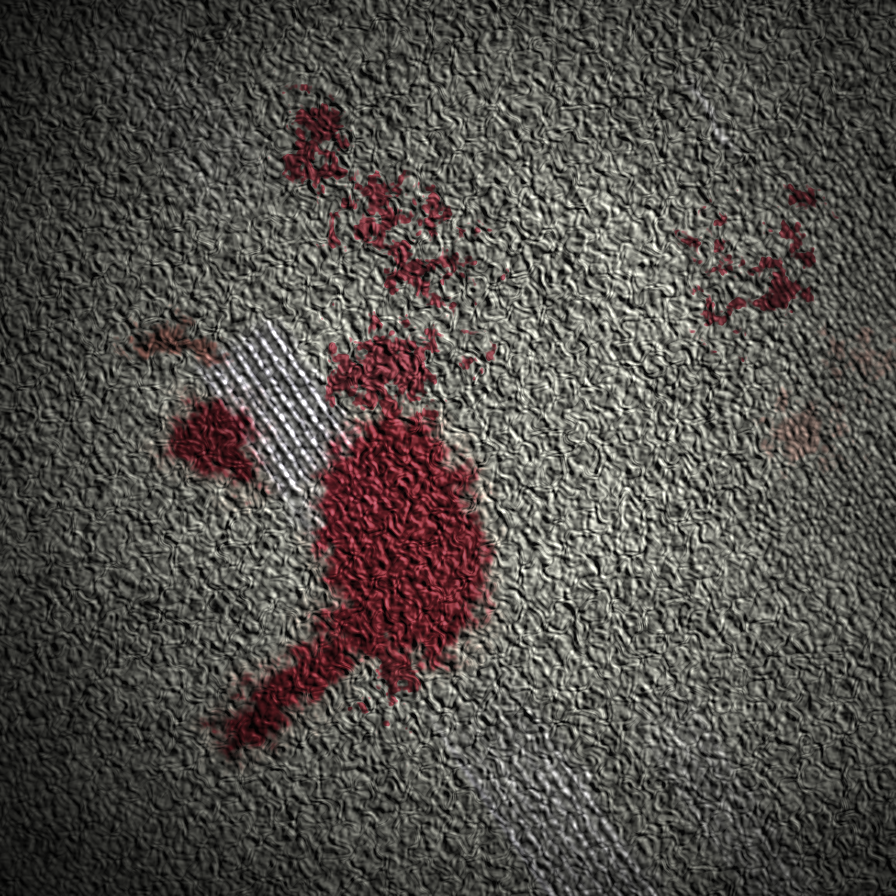
Give the GLSL for this texture, as a three.js fragment shader.

```glsl
// Worn grey looped carpet with dark wine stains under a vignette.
// Warped cells and noise in a slanted frame are embossed into rough pile, strips
// of that frame show bare ribs, and eroded distance fields make the stains.
varying vec2 vUv;

const vec2 ALONG = vec2(0.56, -0.83);        // direction of the ribs
const vec2 ACROSS = vec2(0.83, 0.56);
const vec2 LOOPS = vec2(128.0, 96.0);        // loops per unit across, along
const vec2 RIBS = vec2(66.0, 88.0);          // ribs across, beads along
const vec2 LIGHT_STEP = vec2(0.0030, 0.0022);
const vec2 GLOW_CENTER = vec2(0.59, 0.52);
const float BRIGHT = 0.46;
const float DARK = 0.075;
const vec3 WOOL = vec3(1.0, 1.005, 0.94);
const vec3 BARE = vec3(0.98, 0.97, 1.02);
const vec3 WINE = vec3(0.76, 0.25, 0.33);
const vec3 RUST = vec3(0.95, 0.70, 0.63);

float hash(vec2 p) {
  vec3 q = fract(vec3(p.xyx) * 0.1031);
  q += dot(q, q.yzx + 33.33);
  return fract((q.x + q.y) * q.z);
}
float noise(vec2 p) {
  vec2 i = floor(p), f = fract(p);
  f = f * f * (3.0 - 2.0 * f);
  return mix(mix(hash(i), hash(i + vec2(1.0, 0.0)), f.x),
             mix(hash(i + vec2(0.0, 1.0)), hash(i + 1.0), f.x), f.y);
}
float fbm(vec2 p) {
  return 0.55 * noise(p) + 0.3 * noise(p * 2.1 + 7.0) + 0.15 * noise(p * 4.3 + 19.0);
}
vec2 ribFrame(vec2 p) { return vec2(dot(p, ACROSS), dot(p, ALONG)); }

// Height of the pile: warped loops with fibres on them
float pileHeight(vec2 p, float knit) {
  vec2 r = ribFrame(p), q = r * LOOPS;
  q += (1.0 - knit) * 2.2 * (vec2(noise(p * 80.0), noise(p * 80.0 + 31.0)) - 0.5);
  vec2 cell = floor(q), f = q - cell;
  float nearest = 2.0;
  for (int k = 0; k < 9; k++) {
    vec2 o = vec2(mod(float(k), 3.0), floor(float(k) / 3.0)) - 1.0;
    vec2 rnd = vec2(hash(cell + o), hash(cell + o + 57.0)) - 0.5;
    nearest = min(nearest, length(o + 0.5 + rnd * mix(1.0, 0.4, knit) - f));
  }
  float fibre = 0.5 * noise(r * vec2(170.0, 120.0)) + 0.25 * noise(p * 290.0);
  return 0.6 * (1.0 - nearest) + fibre * (1.0 - 0.4 * knit);
}

// Soft band between lo and hi
float band(float v, float lo, float hi, float soft) {
  return smoothstep(lo - soft, lo + soft, v) * (1.0 - smoothstep(hi - soft, hi + soft, v));
}

// Signed depths, positive inside
float spot(vec2 p, float x, float y, float rx, float ry) {
  return (1.0 - length((p - vec2(x, y)) / vec2(rx, ry))) * min(rx, ry);
}
float streak(vec2 p, vec2 a, vec2 b, float r) {
  vec2 d = b - a;
  return r - length(p - a - d * clamp(dot(p - a, d) / dot(d, d), 0.0, 1.0));
}
float poolDepth(vec2 p) {
  float d = spot(p + vec2(0.12 * (p.y - 0.4), 0.0), 0.449, 0.397, 0.088, 0.134);
  d = max(d, streak(p, vec2(0.405, 0.295), vec2(0.268, 0.187), 0.025));
  d = max(d, spot(p, 0.40, 0.30, 0.045, 0.035));
  d = max(d, spot(p, 0.238, 0.510, 0.044, 0.041));
  return max(d, streak(p, vec2(0.245, 0.50), vec2(0.280, 0.468), 0.012));
}
float splashDepth(vec2 p) {
  float d = max(spot(p, 0.423, 0.582, 0.056, 0.042), spot(p, 0.471, 0.622, 0.015, 0.015));
  d = max(d, max(spot(p, 0.436, 0.250, 0.028, 0.032), spot(p, 0.348, 0.845, 0.028, 0.032)));
  d = max(d, max(spot(p, 0.434, 0.760, 0.040, 0.028), spot(p, 0.862, 0.683, 0.033, 0.028)));
  d = max(d, max(spot(p, 0.893, 0.733, 0.018, 0.026), spot(p, 0.794, 0.739, 0.015, 0.015)));
  d = max(d, max(spot(p, 0.807, 0.645, 0.013, 0.012), spot(p, 0.520, 0.680, 0.012, 0.024)));
  return max(d, streak(p, vec2(0.455, 0.691), vec2(0.495, 0.686), 0.016));
}

void main() {
  vec2 p = vUv, r = ribFrame(p);
  // Bare strips
  float rx = r.x + (fbm(p * 50.0) - 0.5) * 0.02;
  float strip = band(rx, 0.508, 0.617, 0.008);
  float worn = strip * band(r.y, -0.366, -0.19, 0.015);
  worn = max(worn, 0.6 * strip * band(r.y, -0.19, -0.12, 0.03));
  worn = max(worn, 0.6 * strip * smoothstep(0.05, 0.27, r.y));
  worn = max(worn, 0.4 * band(rx, 0.69, 0.765, 0.012) * smoothstep(0.18, 0.32, r.y));
  worn = max(worn, 0.25 * band(rx, 0.61, 0.71, 0.02) * band(r.y, -0.75, -0.5, 0.06));
  float line = 0.8 * band(r.x, 0.507, 0.514, 0.003) * smoothstep(0.06, 0.2, r.y);
  line = max(line, 0.5 * band(rx, 1.142, 1.153, 0.005) * band(r.y, -0.33, -0.23, 0.02));

  // Embossed pile, more regular at the right and lower left
  float knit = max(worn, 0.8 * smoothstep(0.72, 0.95, p.x) * band(p.y, 0.3, 0.85, 0.12));
  knit = max(knit, 0.5 * (1.0 - smoothstep(0.1, 0.5, p.x + p.y)));
  float h = pileHeight(p, knit) - 0.70;
  float slope = h + 0.70 - pileHeight(p + LIGHT_STEP, knit);
  float tone = 1.0 + 1.6 * slope + 1.2 * h + 0.4 * (fbm(p * 16.0) - 0.5);
  vec2 wave = 0.5 + 0.5 * cos(6.2832 * (r * RIBS + vec2(0.0, 0.5 * floor(r.x * RIBS.x + 0.5))));
  float rib = wave.x * (0.6 + 0.4 * wave.y);
  tone *= mix(1.0, 0.6 + 0.95 * rib, worn * 0.8);

  // Vignette and bare thread
  float far = length((p - GLOW_CENTER) * vec2(1.0, 1.06));
  float base = mix(BRIGHT, DARK, smoothstep(0.12, 0.86, far));
  float bare = max(worn * (0.35 + 0.65 * rib), line);
  vec3 color = base * max(tone, 0.08) * (1.0 + 0.6 * bare) * mix(WOOL, BARE, bare);

  // Stains: soaked pool, broken splashes, faded smears
  float erosion = fbm(p * 62.0) - 0.5 + 0.3 * h;
  float pool = poolDepth(p), splash = splashDepth(p);
  float wet = smoothstep(-0.012, 0.012, pool + erosion * 0.05);
  wet = max(wet, 0.9 * smoothstep(-0.006, 0.010, splash + erosion * 0.13 - 0.006));
  float smear = max(streak(p, vec2(0.16, 0.611), vec2(0.20, 0.621), 0.012),
                    streak(p, vec2(0.20, 0.621), vec2(0.24, 0.608), 0.011));
  float ghost = max(spot(p, 0.90, 0.518, 0.042, 0.036), spot(p, 0.965, 0.607, 0.028, 0.018));
  float faded = 0.75 * smoothstep(-0.01, 0.01, smear + erosion * 0.06);
  faded = max(faded, 0.35 * smoothstep(-0.012, 0.015, ghost + erosion * 0.09));
  float halo = 0.3 * smoothstep(-0.035, 0.005, pool + erosion * 0.05);
  float deep = 0.25 * (1.0 - smoothstep(0.26, 0.34, p.x)) + 0.12 * smoothstep(0.47, 0.54, p.x);
  float glint = 0.35 * max(dot(color, vec3(0.333)) - 0.48, 0.0);
  color *= mix(vec3(1.0), RUST, max(halo, faded));
  vec3 stained = min(color, 0.75) * WINE * (1.0 - deep) + glint;
  color = mix(color, stained, max(wet, faded * 0.45));
  gl_FragColor = vec4(clamp(color, 0.0, 1.0), 1.0);
}
```
